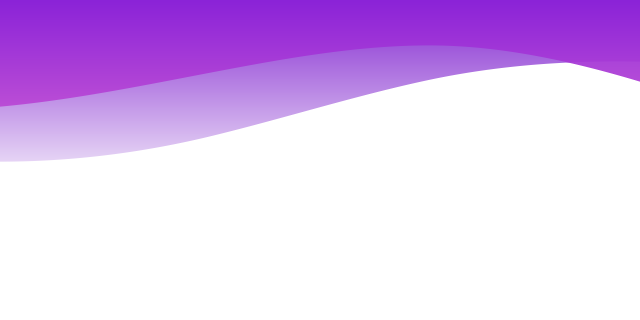
Write a WebGL 1 fragment shader that draws this background.

```glsl
precision highp float;

uniform vec2 u_resolution;

// Wave depths below the top edge at x = 0, 1/3, 2/3, 1 and slopes per third
#define FRONT_DEPTHS vec4(0.3333, 0.2253, 0.1419, 0.2552)
#define FRONT_SLOPES vec4(-0.06, -0.127, -0.003, 0.2)
#define BACK_DEPTHS vec4(0.5052, 0.4237, 0.2513, 0.1927)
#define BACK_SLOPES vec4(0.0, -0.163, -0.143, 0.013)
#define FRONT_TOP vec3(0.545, 0.134, 0.845)
#define FRONT_LOW vec3(0.728, 0.281, 0.835)
#define BACK_TOP vec3(0.51, 0.15, 0.815)
#define BACK_LOW vec3(0.90, 0.83, 0.96)
#define FRONT_OPACITY 0.94
#define PAPER vec3(1.0)

// Cubic Hermite segment with end values a, b and end slopes ma, mb
float hermite(float a, float b, float ma, float mb, float t) {
  float s = t * t * (3.0 - 2.0 * t);
  float u = 1.0 - t;
  return mix(a, b, s) + t * u * (ma * u - mb * t);
}

// Smooth curve through four evenly spaced depths
float waveDepth(vec4 d, vec4 m, float x) {
  float k = x * 3.0;
  if (k < 1.0) return hermite(d.x, d.y, m.x, m.y, k);
  if (k < 2.0) return hermite(d.y, d.z, m.y, m.z, k - 1.0);
  return hermite(d.z, d.w, m.z, m.w, k - 2.0);
}

// Coverage of the area above a wave, softened over one pixel
float above(float edge, float depth, float pixel) {
  return clamp((edge - depth) / pixel + 0.5, 0.0, 1.0);
}

void main() {
  vec2 uv = gl_FragCoord.xy / u_resolution;
  float depth = 1.0 - uv.y;
  float pixel = 1.0 / u_resolution.y;

  float backEdge = waveDepth(BACK_DEPTHS, BACK_SLOPES, uv.x);
  float frontEdge = waveDepth(FRONT_DEPTHS, FRONT_SLOPES, uv.x);

  // Each gradient ends at the lowest point of its wave
  vec3 backColor = mix(BACK_TOP, BACK_LOW, depth / BACK_DEPTHS.x);
  vec3 frontColor = mix(FRONT_TOP, FRONT_LOW, depth / FRONT_DEPTHS.x);

  // Pale wave first, then the nearly opaque front wave
  vec3 color = mix(PAPER, backColor, above(backEdge, depth, pixel));
  color = mix(color, frontColor, FRONT_OPACITY * above(frontEdge, depth, pixel));

  gl_FragColor = vec4(color, 1.0);
}
```
